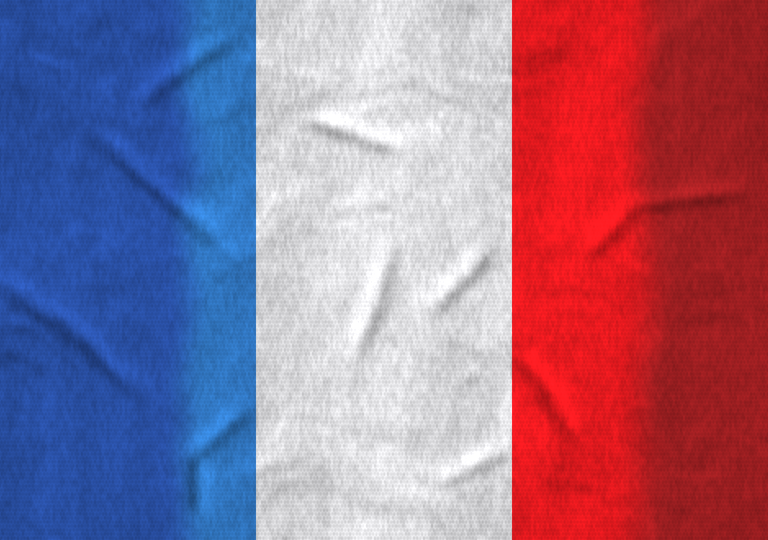
Write a WebGL 2 fragment shader that draws this texture.

```glsl
#version 300 es
precision highp float;
uniform vec2 u_resolution;
out vec4 outColor;

// Dyes
const vec3 BLUE_DEEP = vec3(0.16, 0.31, 0.64);
const vec3 BLUE_LIGHT = vec3(0.19, 0.46, 0.75);
const vec3 WHITE = vec3(0.84, 0.84, 0.85);
const vec3 RED_LIGHT = vec3(0.90, 0.10, 0.12);
const vec3 RED_DEEP = vec3(0.62, 0.12, 0.13);

// Sheen edges, as fractions of the width
const vec2 BLUE_SHEEN = vec2(0.215, 0.275);
const vec2 RED_SHADE = vec2(0.805, 0.875);

// Cloth
const vec2 THREADS = vec2(165.0, 135.0);
const float WEAVE_DEPTH = 0.05;
const float FIBRE_DEPTH = 0.13;
const float WRINKLE_DEPTH = 0.20;
const float CREASE_DEPTH = 0.30;
const float CREASE_WIDTH = 0.020;
const float WARP = 0.035;

// Main creases: start and end in heights, lit on the left of the direction
const int CREASE_COUNT = 12;
const vec4 CREASES[CREASE_COUNT] = vec4[](
  vec4(0.17, 0.75, 0.42, 0.54), vec4(0.26, 0.81, 0.44, 0.94),
  vec4(0.00, 0.48, 0.27, 0.27), vec4(0.36, 0.15, 0.47, 0.24),
  vec4(0.37, 0.16, 0.37, 0.05), vec4(0.57, 0.78, 0.74, 0.72),
  vec4(0.66, 0.34, 0.74, 0.54), vec4(0.80, 0.42, 0.91, 0.54),
  vec4(1.09, 0.52, 1.18, 0.61), vec4(1.17, 0.61, 1.38, 0.64),
  vec4(0.82, 0.11, 0.95, 0.17), vec4(0.95, 0.34, 1.07, 0.19));

float hash(vec2 p) {
  vec3 q = fract(vec3(p.xyx) * 0.1031);
  q += dot(q, q.yzx + 33.33);
  return fract((q.x + q.y) * q.z);
}

float noise(vec2 p) {
  vec2 cell = floor(p);
  vec2 f = fract(p);
  f = f * f * (3.0 - 2.0 * f);
  float low = mix(hash(cell), hash(cell + vec2(1, 0)), f.x);
  float high = mix(hash(cell + vec2(0, 1)), hash(cell + vec2(1, 1)), f.x);
  return mix(low, high, f.y);
}

float fbm(vec2 p) {
  float sum = 0.0;
  float gain = 0.5;
  for (int i = 0; i < 4; i++) {
    sum += gain * noise(p);
    p = mat2(1.6, 1.2, -1.2, 1.6) * p + 7.3;
    gain *= 0.5;
  }
  return sum;
}

// Light on one side of a tapered segment, shadow on the other
float crease(vec2 p, vec4 line) {
  vec2 along = line.zw - line.xy;
  vec2 offset = p - line.xy;
  float t = dot(offset, along) / dot(along, along);
  float side = dot(offset, normalize(vec2(-along.y, along.x))) / CREASE_WIDTH;
  float taper = smoothstep(-0.15, 0.25, t) * smoothstep(1.15, 0.75, t);
  float ridge = 0.55 * exp(-pow(side - 0.8, 2.0));
  float valley = 0.85 * exp(-2.0 * pow(side + 0.35, 2.0));
  return taper * (ridge - valley);
}

// Height of the soft rumples, stretched along the diagonal
float rumple(vec2 p) {
  vec2 q = vec2(p.x + 0.6 * p.y, p.y - 0.4 * p.x);
  return fbm(q * vec2(4.2, 3.4) + 1.7 * fbm(p * 3.0 + 4.0));
}

vec3 dye(float x, float wobble, float edge) {
  vec3 blue = mix(BLUE_DEEP, BLUE_LIGHT, smoothstep(BLUE_SHEEN.x, BLUE_SHEEN.y, x + wobble));
  vec3 red = mix(RED_LIGHT, RED_DEEP, smoothstep(RED_SHADE.x, RED_SHADE.y, x + wobble));
  vec3 color = mix(blue, WHITE, smoothstep(-edge, edge, x - 1.0 / 3.0));
  return mix(color, red, smoothstep(-edge, edge, x - 2.0 / 3.0));
}

void main() {
  vec2 uv = gl_FragCoord.xy / u_resolution;
  vec2 p = gl_FragCoord.xy / u_resolution.y;
  vec2 bend = vec2(fbm(p * 7.0), fbm(p * 7.0 + 31.0)) - 0.47;

  // Relief lit from the upper left
  vec2 toLight = vec2(-0.014, 0.018);
  float slope = rumple(p) - rumple(p + toLight);
  float relief = WRINKLE_DEPTH * clamp(slope * 5.0, -0.8, 0.8);
  for (int i = 0; i < CREASE_COUNT; i++) {
    relief += CREASE_DEPTH * crease(p + WARP * bend, CREASES[i]);
  }

  // Knit loops and uneven upright fibres
  vec2 loops = p * THREADS;
  loops.x += 0.5 * mod(floor(loops.y), 2.0);
  vec2 wave = cos(6.2832 * loops);
  float knit = WEAVE_DEPTH * (0.5 * wave.x + 0.5 * wave.y);
  float fibre = noise(p * vec2(210.0, 75.0)) + 0.5 * noise(p * vec2(330.0, 240.0)) - 0.75;
  float grain = knit + FIBRE_DEPTH * fibre;

  // Broad light: a pale middle band and dimmer outer corners
  float band = 0.06 * exp(-pow((uv.x - 0.50) / 0.07, 2.0)) - 0.015;
  vec2 fromCentre = uv - 0.5;
  float corners = 0.22 * pow(dot(fromCentre, fromCentre), 1.5);

  vec3 color = dye(uv.x, 0.05 * bend.x, 0.7 / u_resolution.x);
  color *= 1.02 + relief + grain + band - corners;
  outColor = vec4(clamp(color, 0.0, 1.0), 1.0);
}
```
